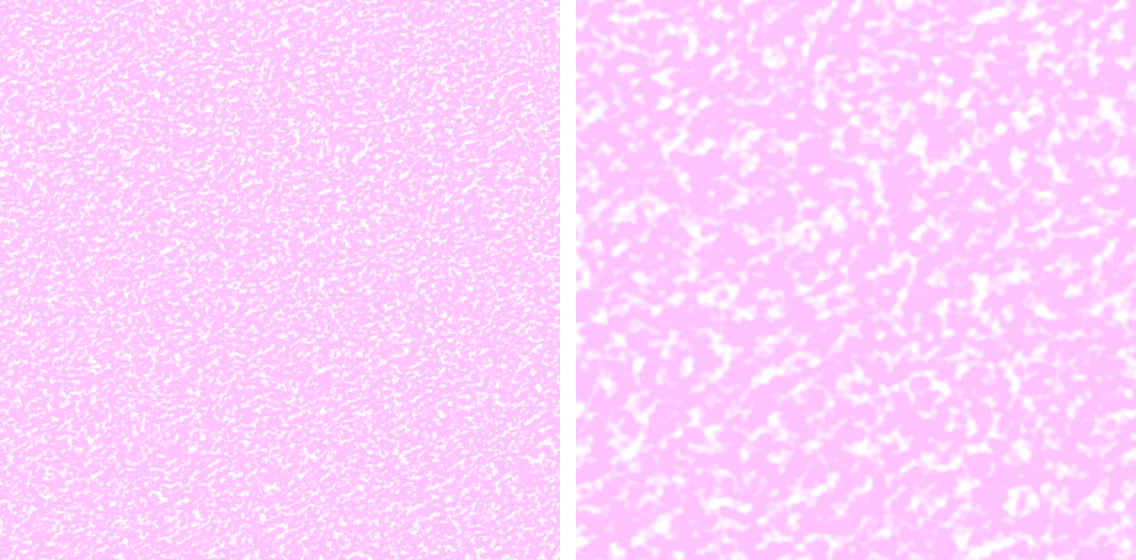
Left: the whole. Right: its middle third, enlarged.
Give the GLSL for this texture, as a Shadertoy shader.

```glsl
// Pink paper with a fine chalky white grain gathered into short slanted streaks.

#define PAPER_COLOR vec3(1.0, 0.766, 1.0)
#define CHALK_COLOR vec3(1.0, 1.0, 1.0)
#define STREAK_ANGLE 0.50             // radians above the horizontal
#define STREAK_SCALE vec2(34.0, 78.0) // cells along and across the streaks
#define GRAIN_SCALE vec2(92.0, 118.0)
#define DUST_SCALE 195.0
#define LAYER_WEIGHTS vec3(0.42, 0.85, 0.45) // streaks, grain, dust
#define WARP_SCALE 9.0
#define WARP_AMOUNT 0.018
#define CHALK_BIAS 0.08
#define CHALK_GAIN 0.46

const float NOISE_DEVIATION = 0.216;

mat2 rotation(float angle) {
    float c = cos(angle), s = sin(angle);
    return mat2(c, -s, s, c);
}

// Random unit vector for a lattice point.
vec2 latticeGradient(ivec2 cell, uint seed) {
    uvec2 q = uvec2(cell);
    uint h = q.x * 1597u ^ q.y * 51749u ^ seed * 7919u;
    h = (h ^ (h >> 15)) * 739397u;
    h = (h ^ (h >> 13)) * 461845u;
    h ^= h >> 16;
    float angle = 6.28319 * float(h & 65535u) / 65536.0;
    return vec2(cos(angle), sin(angle));
}

float gradientNoise(vec2 p, uint seed) {
    ivec2 cell = ivec2(floor(p));
    vec2 f = fract(p);
    vec2 w = f * f * f * (f * (f * 6.0 - 15.0) + 10.0);
    float a = dot(latticeGradient(cell, seed), f);
    float b = dot(latticeGradient(cell + ivec2(1, 0), seed), f - vec2(1, 0));
    float c = dot(latticeGradient(cell + ivec2(0, 1), seed), f - vec2(0, 1));
    float d = dot(latticeGradient(cell + ivec2(1, 1), seed), f - vec2(1, 1));
    return mix(mix(a, b, w.x), mix(c, d, w.x), w.y);
}

// Paper tooth in units of its own standard deviation.
float toothHeight(vec2 uv) {
    // A slow warp lets the streak direction wander.
    vec2 warp = vec2(gradientNoise(uv * WARP_SCALE, 1u),
                     gradientNoise(uv * WARP_SCALE, 2u));
    vec2 slanted = rotation(STREAK_ANGLE) * (uv + WARP_AMOUNT * warp);

    vec3 layers = vec3(
        gradientNoise(slanted * STREAK_SCALE, 3u),
        gradientNoise(slanted * GRAIN_SCALE, 4u),
        gradientNoise(rotation(1.1) * uv * DUST_SCALE, 5u));
    return dot(layers, LAYER_WEIGHTS) / (NOISE_DEVIATION * length(LAYER_WEIGHTS));
}

void mainImage(out vec4 fragColor, in vec2 fragCoord) {
    vec2 uv = fragCoord / iResolution.y;

    // Chalk catches only on the raised parts of the tooth.
    float chalk = clamp(CHALK_BIAS + CHALK_GAIN * toothHeight(uv), 0.0, 1.0);
    fragColor = vec4(mix(PAPER_COLOR, CHALK_COLOR, chalk), 1.0);
}
```
